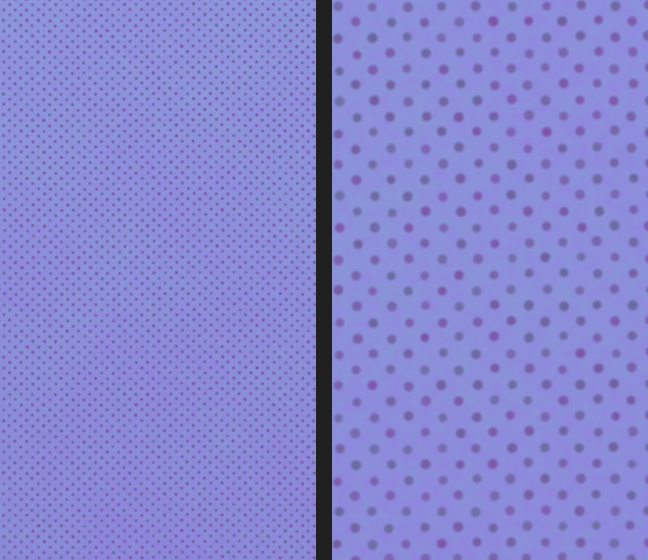
Left: the whole. Right: its middle third, enlarged.
Give the GLSL for this pattern, as a WebGL 2 fragment shader.

```glsl
#version 300 es
precision highp float;
// Periwinkle cloth with small staggered dots, about 27 across and 53 down.
// Two offset grids give the dots; hashes vary their tint, size and strength,
// and layered sines with fine cellular noise mottle the ground.
uniform vec2 u_resolution;
out vec4 fragColor;

float hash(vec2 p) {
  vec3 q = fract(vec3(p.xyx) * 0.1031);
  q += dot(q, q.yzx + 33.33);
  return fract((q.x + q.y) * q.z);
}

// Distance to the nearest jittered point
float cellNoise(vec2 p) {
  vec2 cell = floor(p), f = fract(p);
  float nearest = 2.0;
  for (int y = -1; y <= 1; y++)
    for (int x = -1; x <= 1; x++) {
      vec2 o = vec2(x, y);
      vec2 jitter = vec2(hash(cell + o + 100.0), hash(cell + o + 217.0));
      nearest = min(nearest, length(o + jitter - f));
    }
  return nearest;
}

// Broad, soft blotches in -1..1
float blotches(vec2 p) {
  float s = sin(p.x * 9.0 + 1.6 * sin(p.y * 5.0));
  s += sin(p.y * 11.0 - p.x * 4.0 + 1.3 * sin(p.x * 13.0));
  s += 0.7 * sin(p.x * 27.0 + p.y * 19.0 + sin(p.y * 31.0));
  return s / 2.7;
}

void main() {
  vec2 uv = gl_FragCoord.xy / u_resolution;
  vec2 p = gl_FragCoord.xy / u_resolution.x;
  float pixel = 1.0 / u_resolution.x;

  // Ground: bluer at the top, more violet below, mottled in hue
  float mottle = blotches(p);
  float patches = cellNoise(p * 38.0 + 40.0) - 0.5;
  float grain = cellNoise(p * 100.0) - 0.5;
  vec3 color = mix(vec3(0.546, 0.534, 0.850), vec3(0.556, 0.578, 0.866), uv.y);
  color += mottle * vec3(-0.004, 0.012, -0.005);
  color += patches * vec3(-0.016, 0.032, -0.016);
  color += grain * vec3(0.024, -0.036, 0.018);

  // Dots: the second grid is shifted by half a cell both ways
  vec2 pitch = vec2(1.0 / 27.5, 1.0 / 30.0);
  vec2 bent = p + 0.0012 * sin(p.yx * vec2(5.0, 7.0));
  for (int i = 0; i < 2; i++) {
    vec2 grid = bent / pitch + vec2(0.15, 0.25) + 0.5 * float(i);
    vec2 id = floor(grid) + 71.0 * float(i);
    vec2 wobble = vec2(hash(id + 5.0), hash(id + 9.0)) - 0.5;
    float d = length((fract(grid) - 0.5 - 0.08 * wobble) * pitch);
    float radius = 0.0048 + 0.0009 * (hash(id + 13.0) - 0.5);
    float soft = 0.0019 + 0.5 * pixel;
    float cover = 1.0 - smoothstep(radius - soft, radius + soft, d);

    // Worn dye: from slate to purple
    vec3 dye = mix(vec3(0.405, 0.415, 0.62), vec3(0.49, 0.335, 0.665), hash(id + 21.0));
    color = mix(color, dye, cover * mix(0.75, 1.0, hash(id + 37.0)));
  }
  fragColor = vec4(color, 1.0);
}
```
